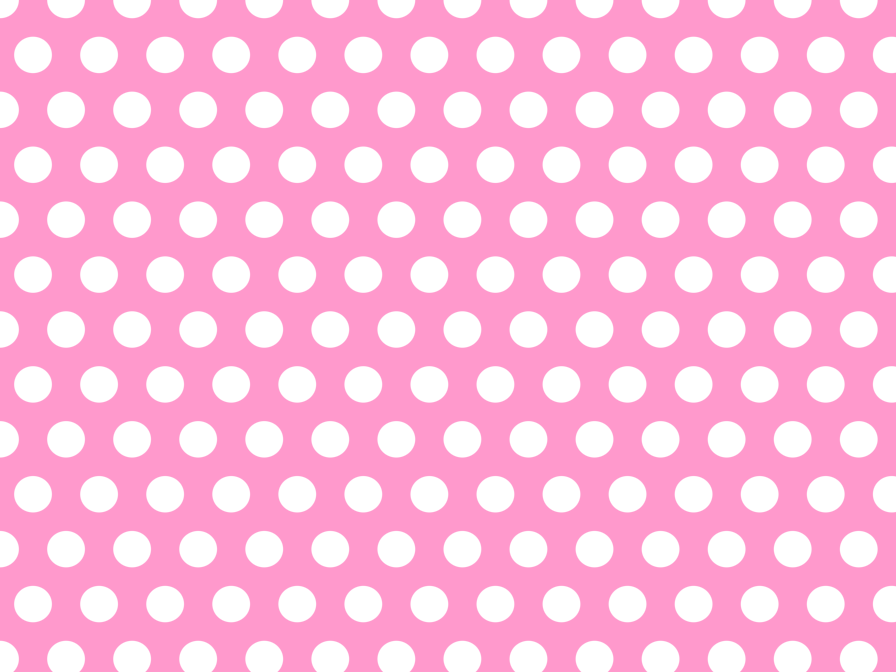
A WebGL 1 fragment shader for this pattern:

```glsl
precision highp float;

uniform vec2 u_resolution;

// Lengths are in canvas heights
const vec2 DOT_PITCH = vec2(0.0983, 0.08172);
const vec2 DOT_RADIUS = vec2(0.0281, 0.0271);
const float ROW_SHIFT = 0.5;      // stagger of odd rows, in columns
const float EDGE_PIXELS = 0.75;   // half width of the smoothed edge
const vec3 PINK = vec3(1.0, 0.6, 0.8);
const vec3 WHITE = vec3(1.0);

// Offset from the nearest dot centre in a staggered grid
vec2 staggeredCell(vec2 p) {
  vec2 grid = p / DOT_PITCH;
  float row = floor(grid.y + 0.5);
  grid.x += ROW_SHIFT * mod(row, 2.0);
  return (fract(grid + 0.5) - 0.5) * DOT_PITCH;
}

// Approximate signed distance to an ellipse
float ellipseDistance(vec2 p, vec2 radius) {
  return (length(p / radius) - 1.0) * min(radius.x, radius.y);
}

void main() {
  // The grid starts at the top left corner
  vec2 p = vec2(gl_FragCoord.x, u_resolution.y - gl_FragCoord.y) / u_resolution.y;

  float dist = ellipseDistance(staggeredCell(p), DOT_RADIUS);
  float edge = EDGE_PIXELS / u_resolution.y;
  float dot_mask = 1.0 - smoothstep(-edge, edge, dist);

  gl_FragColor = vec4(mix(PINK, WHITE, dot_mask), 1.0);
}
```
